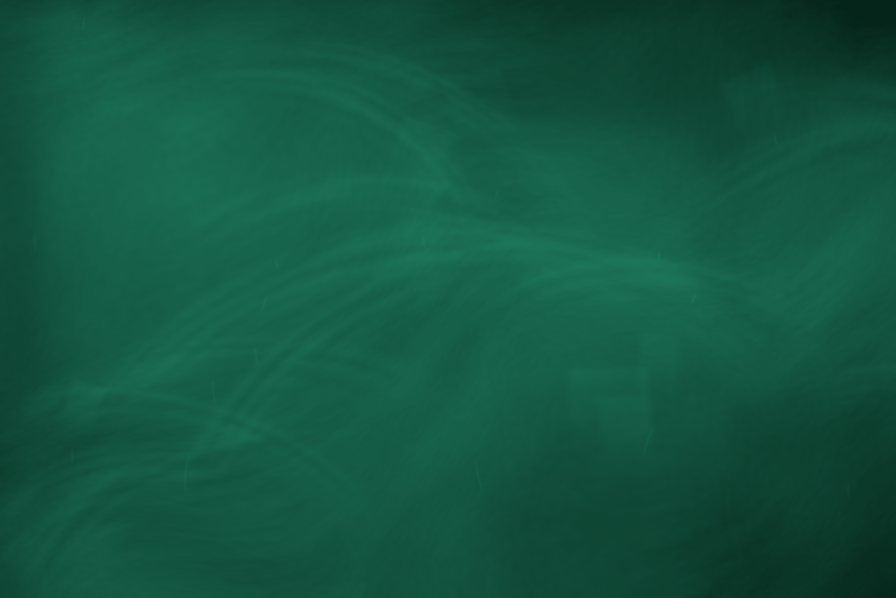
A WebGL 1 fragment shader for this texture:

```glsl
precision highp float;
// A wiped green chalkboard: broad light pools and dark corners, clouded by
// warped gradient noise, then brushed with diagonal streaks, curved wipes,
// eraser dabs and tiny scratches. One tone value drives the colour ramp.

uniform vec2 u_resolution;

const vec3 BOARD_DARK = vec3(0.020, 0.140, 0.100);
const vec3 BOARD_LIGHT = vec3(0.110, 0.460, 0.350);
const float BASE_TONE = 0.59;
const float CLOUD_AMOUNT = 0.30;
const float STREAK_AMOUNT = 0.10;
const float BRISTLE_AMOUNT = 0.13;
const float WIPE_AMOUNT = 0.065;
const float DAB_AMOUNT = 0.075;
const float SCRATCH_AMOUNT = 0.09;
const float GRAIN_AMOUNT = 0.035;
const float STROKE_ANGLE = 0.48;
const int WIPES = 16;
const int DABS = 7;
const int SCRATCHES = 16;
const float PI = 3.14159265;

vec2 hash2(vec2 p) {
  vec3 q = fract(p.xyx * vec3(0.1031, 0.1030, 0.0973));
  q += dot(q, q.yzx + 33.33);
  return fract((q.xx + q.yz) * q.zy);
}

float cornerSlope(vec2 cell, vec2 corner, vec2 f) {
  float a = 2.0 * PI * hash2(cell + corner).x;
  return dot(vec2(cos(a), sin(a)), f - corner);
}

float gradientNoise(vec2 p) {
  vec2 i = floor(p), f = fract(p);
  vec2 u = f * f * f * (f * (f * 6.0 - 15.0) + 10.0);
  vec2 e = vec2(1.0, 0.0);
  return mix(mix(cornerSlope(i, e.yy, f), cornerSlope(i, e.xy, f), u.x),
             mix(cornerSlope(i, e.yx, f), cornerSlope(i, e.xx, f), u.x), u.y);
}

float fbm(vec2 p) {
  float sum = 0.0, weight = 0.6;
  for (int i = 0; i < 4; i++) {
    sum += weight * gradientNoise(p);
    p = mat2(1.6, 1.2, -1.2, 1.6) * p + 11.3;
    weight *= 0.48;
  }
  return sum;
}

vec2 rotate(vec2 p, float a) {
  return vec2(cos(a) * p.x + sin(a) * p.y, cos(a) * p.y - sin(a) * p.x);
}

float pool(vec2 p, vec2 center, vec2 size) {
  vec2 d = (p - center) / size;
  return exp(-dot(d, d));
}

// Large-scale light: bright middle, dark right corners, dim rim.
float lighting(vec2 p) {
  float t = 0.17 * pool(p, vec2(0.20, 0.76), vec2(0.32, 0.20));
  t += 0.22 * pool(p, vec2(1.12, 0.64), vec2(0.40, 0.24));
  t += 0.12 * pool(p, vec2(0.62, 0.42), vec2(0.45, 0.35));
  t -= 0.56 * pool(p, vec2(1.52, 1.02), vec2(0.62, 0.24));
  t -= 0.50 * pool(p, vec2(1.52, 0.02), vec2(0.50, 0.25));
  t -= 0.12 * pool(p, vec2(0.80, 0.70), vec2(0.08, 0.16));
  t -= 0.13 * pool(p, vec2(0.15, 0.20), vec2(0.22, 0.18));
  t -= 0.17 * (1.0 - smoothstep(0.0, 0.12, p.x));
  return t - 0.13 * smoothstep(0.90, 1.02, p.y);
}

// Curved sweep of a cloth, crisper on its outer side.
float wipe(vec2 p, float id) {
  vec2 h = hash2(vec2(id, 3.7)), k = hash2(vec2(id, 8.1));
  vec2 d = p - vec2(1.6 * h.x, 0.9 * h.y - 0.3);
  float radius = mix(0.25, 0.60, k.x), width = mix(0.04, 0.10, k.y);
  float angle = mod(atan(d.y, d.x) - PI * mix(0.3, 0.75, k.y) + PI, 2.0 * PI) - PI;
  float s = (length(d) - radius) / width;
  float mask = smoothstep(-1.0, 0.6, s) * (1.0 - smoothstep(0.6, 1.0, s));
  mask *= 1.0 - smoothstep(0.15, 0.85, abs(angle));
  float bristle = gradientNoise(vec2(angle * 2.5 + id * 7.0, length(d) * 55.0));
  float lift = k.x < 0.3 ? -WIPE_AMOUNT : WIPE_AMOUNT;
  return mask * (lift + BRISTLE_AMOUNT * bristle);
}

// Flat eraser mark that fades downwards from a clear top edge.
float dab(vec2 p, float id) {
  vec2 h = hash2(vec2(id, 21.3)), k = hash2(vec2(id, 34.9));
  vec2 d = rotate(p - vec2(0.1 + 1.2 * h.x, 0.3 + 0.6 * h.y), 0.9 * (k.x - 0.5));
  float width = mix(0.035, 0.08, k.y);
  float side = 1.0 - smoothstep(width - 0.018, width, abs(d.x));
  return side * smoothstep(-0.14, 0.0, d.y) * (1.0 - smoothstep(0.0, 0.012, d.y));
}

float scratch(vec2 p, float id) {
  vec2 h = hash2(vec2(id, 55.7)), k = hash2(vec2(id, 71.3));
  vec2 d = rotate(p - h * vec2(1.5, 1.0), 0.9 * (k.x - 0.6));
  float extent = mix(0.012, 0.05, k.y * k.y);
  float curve = d.x - 3.0 * d.y * d.y;
  return exp(-curve * curve / 0.000004) * (1.0 - smoothstep(0.2, 1.0, abs(d.y) / extent));
}

void main() {
  vec2 p = gl_FragCoord.xy / u_resolution.y;
  vec2 warp = vec2(gradientNoise(p * 2.3 + 4.1), gradientNoise(p * 2.3 + 19.6));
  vec2 along = rotate(p + 0.16 * warp, STROKE_ANGLE);

  float tone = BASE_TONE + lighting(p + 0.10 * warp);
  tone += CLOUD_AMOUNT * fbm(along * vec2(2.6, 4.2) + 7.0);
  float patches = smoothstep(-0.25, 0.35, gradientNoise(p * 3.1 + 31.0));
  tone += STREAK_AMOUNT * patches * fbm(along * vec2(5.0, 34.0));
  for (int i = 0; i < WIPES; i++) tone += wipe(p + 0.03 * warp, float(i));
  for (int i = 0; i < DABS; i++) tone += DAB_AMOUNT * dab(p + 0.02 * warp, float(i));
  for (int i = 0; i < SCRATCHES; i++) tone += SCRATCH_AMOUNT * scratch(p, float(i));
  tone += GRAIN_AMOUNT * gradientNoise(along * vec2(60.0, 110.0));

  gl_FragColor = vec4(mix(BOARD_DARK, BOARD_LIGHT, clamp(tone, 0.0, 1.0)), 1.0);
}
```
